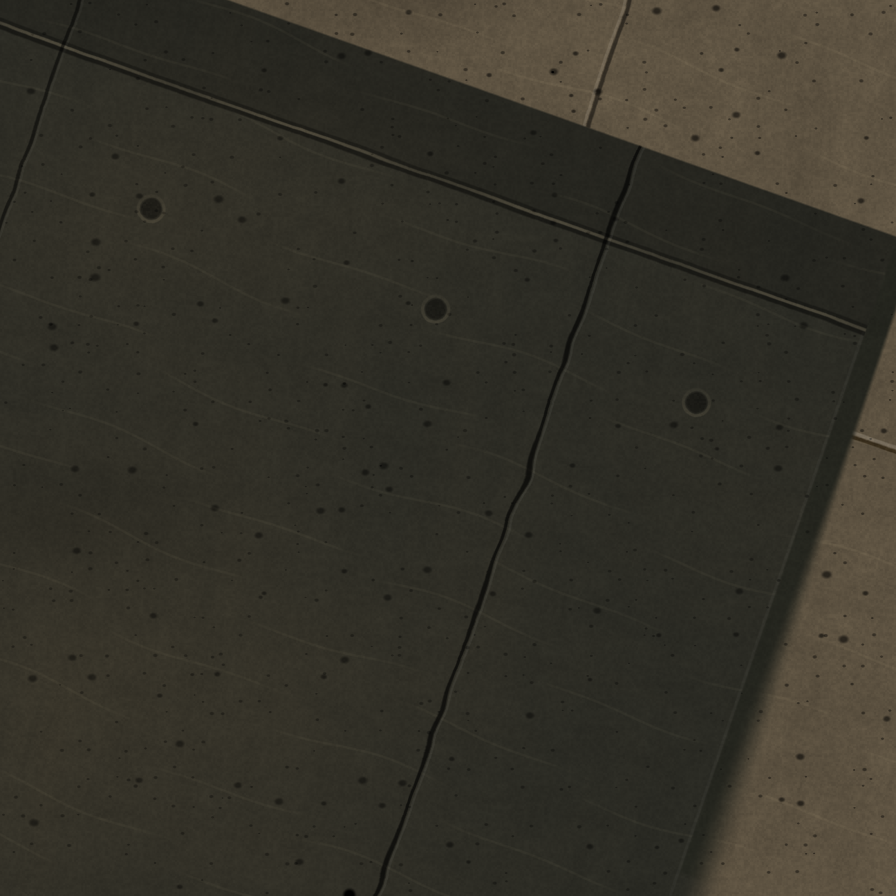
Reproduce this texture procedurally as a three.js fragment shader.

```glsl
// Sunlit concrete wall with a tilted slab of shadow, panel joints and tie holes.
varying vec2 vUv;

vec2 hash2(vec2 c) {
  vec3 q = fract(vec3(c.xyx) * vec3(0.1031, 0.1030, 0.0973));
  q += dot(q, q.yzx + 33.33);
  return fract((q.xx + q.yz) * q.zy);
}

// Layered, turned and bent sines, about -1 to 1
float mottle(vec2 p) {
  float sum = 0.0, amp = 0.5;
  for (int i = 0; i < 6; i++) {
    p = mat2(0.8, -0.6, 0.6, 0.8) * p * 1.75 + 1.7;
    p += 0.7 * sin(p.yx * 1.3 + float(i));
    sum += amp * sin(p.x) * sin(p.y);
    amp *= 0.72;
  }
  return sum;
}

// Cellular noise: distance to the nearest scattered point
float cells(vec2 p) {
  float nearest = 2.0;
  for (int y = -1; y <= 1; y++)
    for (int x = -1; x <= 1; x++) {
      vec2 c = floor(p) + vec2(x, y);
      nearest = min(nearest, length(c + hash2(c) - p));
    }
  return nearest;
}

// Sparse pits, one at most in each cell
float pits(vec2 p, float density) {
  vec2 c = floor(p), rnd = hash2(c + 71.0);
  vec2 d = fract(p) - 0.3 - 0.4 * hash2(c);
  float r = 0.08 + 0.18 * rnd.y;
  return step(rnd.x, density) * (1.0 - smoothstep(r * 0.4, r + 0.08, length(d * vec2(1.0, 1.3))));
}

float stroke(float d, float width) {
  return 1.0 - smoothstep(width * 0.4, width + 0.0012, abs(d));
}

float glow(vec2 d, vec2 size) {
  d /= size;
  return exp(-dot(d, d));
}

void main() {
  vec2 p = vUv;
  vec2 grid = vec2(dot(p, vec2(0.943, -0.334)), dot(p, vec2(0.334, 0.943)));
  float broad = mottle(p * 5.0), fine = mottle(p * 34.0 + 9.0);
  float rough = 0.0011 * sin(p.y * 67.0 + 2.0 * sin(p.y * 31.0)) + 0.0007 * fine;

  // Shadow outline: crisp at the top, softening down the right side
  float topGap = (1.09 - 0.354 * p.x - p.y) * 0.943;
  float sideGap = (0.78 + 0.336 * p.y - p.x) * 0.948;
  float soft = mix(0.022, 0.003, smoothstep(0.0, 0.6, p.y));
  float shade = smoothstep(-0.0015, 0.0015, topGap) * smoothstep(-soft, soft, sideGap);

  // Lit and shaded concrete
  vec3 lit = vec3(0.365, 0.323, 0.256) * (1.0 + 0.06 * broad);
  lit *= 1.0 - 0.1 * glow(p - vec2(0.42, 1.0), vec2(0.15, 0.06));
  float seamGap = (0.974 - 0.354 * p.x - p.y) * 0.943;
  float warmth = 0.85 * glow(p - vec2(0.13, 0.22), vec2(0.34, 0.28))
    + 0.55 * glow(p - vec2(0.22, 0.76), vec2(0.32, 0.18))
    + 0.2 * glow(p - vec2(0.85, 0.48), vec2(0.2, 0.25));
  vec3 dark = mix(vec3(0.164, 0.164, 0.138), vec3(0.23, 0.213, 0.168), clamp(warmth + 0.13 * broad, 0.0, 1.0));
  dark *= 1.0 - 0.13 * smoothstep(0.004, -0.004, seamGap);
  dark *= 1.0 - 0.1 * glow(p - vec2(0.08, 0.43), vec2(0.14, 0.06));

  // Slab's side face, with a faint rim on its inner edge
  float rim = (0.75 + 0.343 * p.y - p.x) * 0.946;
  float face = smoothstep(0.002, -0.002, rim) * smoothstep(0.005, -0.005, topGap - 0.75);
  dark = mix(dark, vec3(0.135, 0.139, 0.112), 0.8 * face);
  dark += 0.025 * stroke(rim - 0.002, 0.0015) * step(p.y, 0.63);
  vec3 col = mix(lit, dark, shade);

  // Grain, pores and thin pale pour lines
  float grain = hash2(floor(p * 400.0)).x - 0.5;
  col *= 1.0 + 0.07 * grain + 0.045 * fine + 0.08 * (cells(p * 140.0) - 0.5);
  float pores = 0.5 * pits(p * 95.0, 0.09) + 0.65 * pits(p * 43.0 + 5.0, 0.055);
  col *= 1.0 - pores * mix(0.85, 0.65, shade);
  float bend = grid.y + 0.006 * sin(grid.x * 13.0) + 0.003 * sin(grid.x * 31.0);
  float row = floor(bend * 27.0);
  float offset = (fract(bend * 27.0) - 0.25 - 0.5 * hash2(vec2(row, 3.0)).x) / 27.0;
  float patches = smoothstep(0.2, 0.9, sin(grid.x * 11.0 + row * 2.4) + 0.3 * broad);
  col += vec3(0.027, 0.025, 0.019) * stroke(offset, 0.001) * patches * (1.0 - face * shade);

  // Long joint: pale lip over a dark groove
  float inside = shade * smoothstep(-0.001, 0.001, rim);
  float lip = seamGap + 0.6 * rough;
  col *= 1.0 - 0.45 * inside * stroke(lip - 0.004, 0.0025);
  col *= 1.0 - 0.3 * inside * stroke(lip + 0.0035, 0.002);
  col += vec3(0.13, 0.115, 0.09) * inside * stroke(lip, 0.0015) * (0.75 + 0.25 * sin(p.x * 23.0));

  // Cross joints: two in shadow, one stepping sideways into the light
  float kink = 0.005 * glow(vec2(p.y - 0.465, 0.0), vec2(0.016, 1.0));
  float crack = p.x - 0.419 - 0.352 * p.y - rough - kink;
  float leftCrack = p.x + 0.261 - 0.35 * p.y - rough;
  float litCrack = p.x - 0.374 - 0.329 * p.y - rough;
  float thick = 0.0024 + 0.0008 * sin(p.y * 43.0) + 0.1 * kink;
  float groove = shade * max(stroke(crack, thick), 0.8 * stroke(leftCrack, 0.002));
  groove = max(groove, (1.0 - shade) * step(0.8, p.y) * 0.75 * stroke(litCrack, 0.0025));
  col += 0.04 * shade * (stroke(crack - 0.005, 0.001) + 0.7 * stroke(leftCrack - 0.004, 0.001));
  col += 0.07 * (1.0 - shade) * step(0.8, p.y) * stroke(litCrack + 0.005, 0.0015);
  col *= 1.0 - 0.65 * groove;

  // Short joint on the lit right side
  float ledge = p.y - 0.842 + 0.341 * p.x + rough;
  float sunny = (1.0 - shade) * step(0.9, p.x);
  col += sunny * (0.11 * stroke(ledge, 0.002) - 0.15 * stroke(ledge + 0.005, 0.002));

  // Tie holes with pale rims, then a dark plug on the lower border
  for (int i = 0; i < 3; i++) {
    float n = float(i);
    vec2 d = p - vec2(0.169 + n * (0.33 - 0.013 * n), 0.767 - n * (0.116 - 0.004 * n));
    float r = length(d) + 0.0007 * fine;
    col *= 1.0 - 0.48 * (1.0 - smoothstep(0.010, 0.0135, r)) * (0.85 + 0.3 * grain);
    col += vec3(0.07, 0.062, 0.048) * stroke(r - 0.0145, 0.0015) * (0.7 - 25.0 * d.y);
  }
  col *= smoothstep(0.004, 0.009, length(p - vec2(0.39, 0.001)));

  gl_FragColor = vec4(col, 1.0);
}
```
